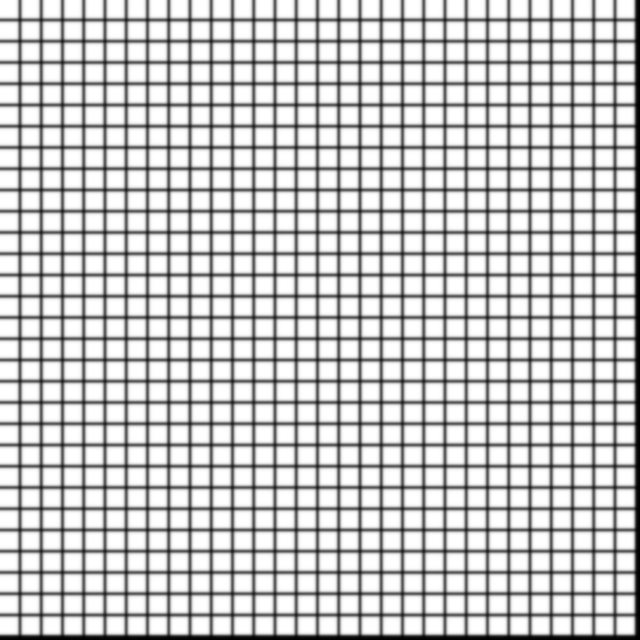
Write a Shadertoy shader that draws this pattern.

```glsl
// Soft dark square grid on white paper, with a solid black band along the right and bottom.

#define PERIOD (17.0 / 512.0)
#define FIRST_LINE (16.0 / 512.0)
#define LINE_COUNT 29.0
#define LINE_WIDTH (2.0 / 512.0)
#define BAND_START (508.0 / 512.0)
#define SOFTNESS (0.64 / 512.0)
#define PAPER vec3(1.0)
#define INK vec3(0.0)

// Smooth step from 0 to 1 around x = 0, never sharper than a pixel allows
vec2 softEdge(vec2 x) {
    vec2 softness = max(vec2(SOFTNESS), 0.3 / iResolution.xy);
    return 1.0 / (1.0 + exp(-clamp(x / softness, -40.0, 40.0)));
}

// Ink coverage of the nearest line on each axis
vec2 gridLines(vec2 p) {
    vec2 index = clamp(round((p - FIRST_LINE) / PERIOD), 0.0, LINE_COUNT - 1.0);
    vec2 offset = p - FIRST_LINE - index * PERIOD;
    return softEdge(offset + 0.5 * LINE_WIDTH) - softEdge(offset - 0.5 * LINE_WIDTH);
}

void mainImage(out vec4 fragColor, in vec2 fragCoord) {
    // Measure from the upper left corner
    vec2 p = fragCoord / iResolution.xy;
    p.y = 1.0 - p.y;

    // Lines and closing band, multiplied so crossings darken
    vec2 clear = (1.0 - gridLines(p)) * (1.0 - softEdge(p - BAND_START));
    fragColor = vec4(mix(INK, PAPER, clear.x * clear.y), 1.0);
}
```
